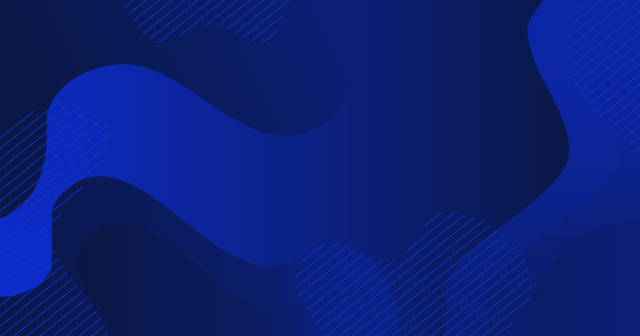
Write a WebGL 1 fragment shader that draws this background.

```glsl
precision highp float;
// Layered royal-blue fluid waves with diagonal pinstripe patches.

uniform vec2 u_resolution;

const vec2 GRID = vec2(768.0, 402.0);       // layout units across the canvas, y down
const vec3 NIGHT = vec3(0.04, 0.095, 0.30); // level 0.3
const vec3 ROYAL = vec3(0.05, 0.175, 0.80); // level 0.8
const vec3 STRIPE = vec3(0.06, 0.20, 0.82);
const float STRIPE_PERIOD = 12.5;
const float STRIPE_SLOPE = 0.8;
const float STRIPE_FILL = 0.14;
const float STRIPE_ALPHA = 0.8;
const int AA = 3;                           // samples per pixel side

// Blue depth to colour.
vec3 tint(float level) {
  return mix(NIGHT, ROYAL, (level - 0.3) / 0.5);
}

// Smooth curve through turning points (position, value).
float ease(vec2 a, vec2 b, float t) {
  return (b.y - a.y) * smoothstep(a.x, b.x, t);
}
float curve(float t, vec2 a, vec2 b, vec2 c, vec2 d) {
  return a.y + ease(a, b, t) + ease(b, c, t) + ease(c, d, t);
}

// Half ellipse as a height; a negative r.y bulges downward.
float dome(float x, vec2 c, vec2 r) {
  float u = (x - c.x) / r.x;
  return c.y - r.y * sqrt(max(0.0, 1.0 - u * u));
}

// Main ribbon with the dark fields above and below it.
float ribbonLevel(vec2 p) {
  float ribbon = 0.68 - 0.40 * clamp((p.x - 150.0) / 530.0, -0.1, 1.0);
  float level = ribbon + 0.07 * smoothstep(180.0, 320.0, p.y) * (1.0 - smoothstep(50.0, 110.0, p.x));
  float merge = smoothstep(320.0, 416.0, p.x);

  float upper = dome(p.x, vec2(150, 150), vec2(95, 73));
  if (p.x > 150.0) upper = 77.0 + ease(vec2(150, 77), vec2(340, 162), p.x);
  if (p.x > 340.0) upper = dome(p.x, vec2(340, 100), vec2(76, -62));
  if (p.x < 56.0) upper = dome(p.x, vec2(-10, 165), vec2(66, -97));
  if (p.y < upper && p.x < 416.0)
    level = 0.28 + 0.19 * clamp((p.x - 0.5 * p.y) / 400.0, 0.0, 1.0);

  float lower = dome(p.x, vec2(120, 265), vec2(59, 54));
  if (p.x > 120.0) lower = 211.0 + ease(vec2(120, 211), vec2(322, 318), p.x) + ease(vec2(322, 318), vec2(440, 288), p.x);
  if (p.x < 62.0) lower = dome(p.x, vec2(0, 305), vec2(65, -50));
  if (p.y > lower) level = mix(0.28 + 0.15 * p.x / 330.0, ribbon, merge);

  // Darkest hollow inside the lower field.
  float hollow = dome(p.x, vec2(145, 320), vec2(52, 54));
  if (p.x > 145.0) hollow = 266.0 + ease(vec2(145, 266), vec2(335, 372), p.x) + ease(vec2(335, 372), vec2(450, 345), p.x);
  float hollowLeft = 93.0 + ease(vec2(315, 93), vec2(440, 145), p.y);
  if (p.y > hollow && p.x > hollowLeft)
    level = mix(0.27 + 0.13 * (p.x - 93.0) / 240.0, ribbon, merge);

  // Soft mound at the bottom centre.
  if (p.y > dome(p.x, vec2(395, 395), vec2(84, 105)) && abs(p.x - 395.0) < 84.0)
    level += 0.07 * smoothstep(360.0, 470.0, p.x);
  return level;
}

// Three stacked waves on the right, drawn over the given level.
float rightLevel(vec2 p, float level) {
  float outer = curve(p.y, vec2(-12, 655), vec2(35, 633), vec2(180, 683), vec2(350, 535));
  float inner = curve(p.y, vec2(-20, 710), vec2(45, 688), vec2(190, 742), vec2(355, 585));
  float fade = smoothstep(60.0, 400.0, p.y);
  if (p.x > outer) level = mix(0.65, 0.46, fade);
  if (p.x > inner) level = mix(0.63, 0.42, fade);
  if (p.x > 641.0 && p.y > dome(p.x, vec2(775, 372), vec2(134, 108)))
    level = 0.40 + 0.07 * (p.x - 641.0) / 127.0;
  return level;
}

// True inside any of the four pinstripe patches.
bool inPatch(vec2 p) {
  float topEdge = curve(p.x, vec2(122, -14), vec2(188, 51), vec2(252, 31), vec2(322, 54))
    + ease(vec2(322, 54), vec2(357, -14), p.x);
  bool top = p.y < topEdge;

  float leftTop = p.x < 70.0 ? 157.0 + ease(vec2(-15, 157), vec2(75, 121), p.x)
                             : dome(p.x, vec2(70, 165), vec2(62, 44));
  float leftSide = 132.0 + ease(vec2(165, 132), vec2(285, 64), p.y) + ease(vec2(285, 64), vec2(410, 131), p.y);
  bool left = p.y > leftTop && p.x < leftSide;

  float lowTop = 289.0 + ease(vec2(400, 289), vec2(470, 312), p.x) + ease(vec2(470, 312), vec2(530, 254), p.x);
  if (p.x < 400.0) lowTop = dome(p.x, vec2(400, 340), vec2(47, 51));
  if (p.x > 530.0) lowTop = dome(p.x, vec2(530, 350), vec2(109, 96));
  float lowLeft = 353.0 + ease(vec2(335, 353), vec2(430, 400), p.y);
  float lowRight = 639.0 + ease(vec2(345, 639), vec2(450, 570), p.y);
  bool low = p.y > lowTop && p.x > lowLeft && p.x < lowRight;

  float rightSide = curve(p.y, vec2(-20, 703), vec2(55, 681), vec2(75, 681), vec2(260, 815));
  return top || left || low || p.x > rightSide;
}

vec3 scene(vec2 p) {
  vec3 color = tint(rightLevel(p, ribbonLevel(p)));
  float phase = fract((p.y + STRIPE_SLOPE * p.x - 152.0) / STRIPE_PERIOD);
  if (inPatch(p) && phase < STRIPE_FILL) color = mix(color, STRIPE, STRIPE_ALPHA);
  return color;
}

void main() {
  vec3 sum = vec3(0.0);
  for (int i = 0; i < AA; i++) {
    for (int j = 0; j < AA; j++) {
      vec2 offset = (vec2(float(i), float(j)) + 0.5) / float(AA) - 0.5;
      vec2 uv = (gl_FragCoord.xy + offset) / u_resolution;
      sum += scene(vec2(uv.x, 1.0 - uv.y) * GRID);
    }
  }
  gl_FragColor = vec4(sum / float(AA * AA), 1.0);
}
```
